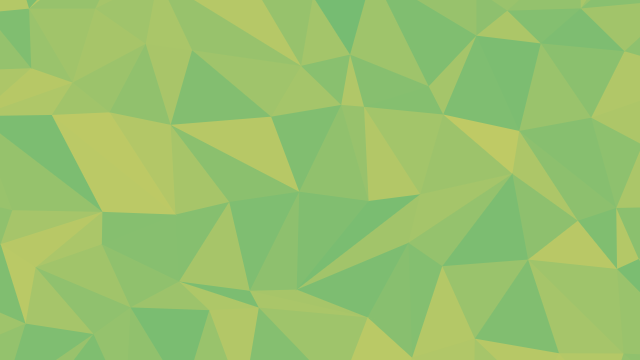
Reproduce this background procedurally as a WebGL 2 fragment shader.

```glsl
#version 300 es
precision highp float;
// Low-poly mosaic of flat triangles in shades from leaf green to olive yellow.

uniform vec2 u_resolution;
out vec4 fragColor;

vec2 hash2(vec2 p) {
    vec3 q = fract(p.xyx * vec3(0.1031, 0.1030, 0.0973));
    q += dot(q, q.yzx + 33.33);
    return fract((q.xx + q.yz) * q.zy);
}

float cross2(vec2 a, vec2 b) {
    return a.x * b.y - a.y * b.x;
}

// Mesh vertex: staggered grid point with a random offset
vec2 meshVertex(vec2 id) {
    vec2 stagger = vec2(0.5 * mod(id.y, 2.0), 0.0);
    return id + stagger + 0.78 * (hash2(id + 41.0) - 0.5);
}

float edgeDistance(vec2 p, vec2 a, vec2 b) {
    return cross2(normalize(b - a), p - a);
}

// Distance to the border of a counter-clockwise triangle, positive inside
float triangleDistance(vec2 p, vec2 a, vec2 b, vec2 c) {
    return min(edgeDistance(p, a, b), min(edgeDistance(p, b, c), edgeDistance(p, c, a)));
}

float triangleArea(vec2 a, vec2 b, vec2 c) {
    return 0.5 * cross2(b - a, c - a);
}

vec3 facetColor(float shade) {
    return mix(vec3(0.450, 0.735, 0.450), vec3(0.755, 0.792, 0.395), shade);
}

void main() {
    float rows = 5.3;
    vec2 p = gl_FragCoord.xy / u_resolution.y * rows + vec2(20.3, 20.6);
    float pixel = rows / u_resolution.y;
    vec4 sum = vec4(0.0);

    for (int y = -1; y <= 1; y++) {
        for (int x = -1; x <= 1; x++) {
            vec2 id = floor(p) + vec2(x, y);
            vec2 a = meshVertex(id);
            vec2 b = meshVertex(id + vec2(1.0, 0.0));
            vec2 c = meshVertex(id + vec2(1.0, 1.0));
            vec2 d = meshVertex(id + vec2(0.0, 1.0));

            // Cut along the diagonal that keeps the smaller triangle largest
            float cutAC = min(triangleArea(a, b, c), triangleArea(a, c, d));
            float cutBD = min(triangleArea(b, c, d), triangleArea(b, d, a));
            if (cutBD > cutAC) {
                vec2 first = a;
                a = b; b = c; c = d; d = first;
            }

            // Blend both halves by their pixel coverage
            vec2 cover = vec2(triangleDistance(p, a, b, c), triangleDistance(p, a, c, d));
            cover = clamp(0.5 + cover / pixel, 0.0, 1.0);
            vec2 shade = 0.85 * hash2(id + 7.0) + 0.15 * hash2(id + 93.0).x;
            sum += cover.x * vec4(facetColor(shade.x), 1.0);
            sum += cover.y * vec4(facetColor(shade.y), 1.0);
        }
    }
    fragColor = vec4(sum.rgb / max(sum.a, 0.001), 1.0);
}
```
